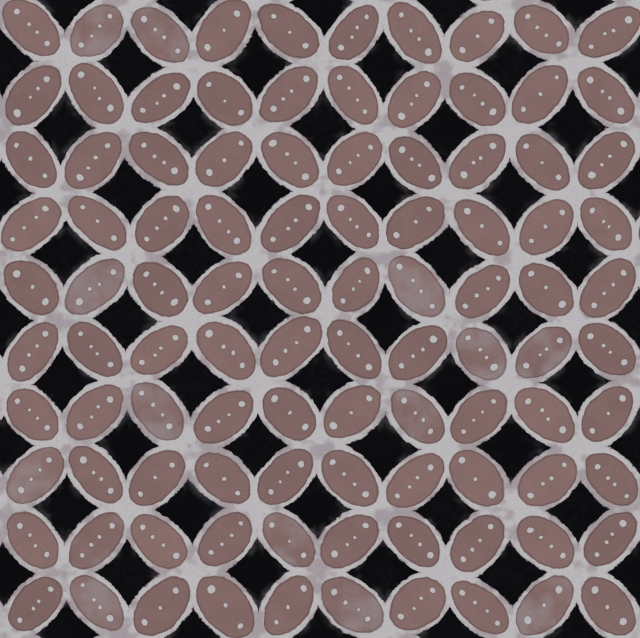
Write a Shadertoy shader that draws this pattern.

```glsl
#define CELLS 10.0
#define LEAF_SIZE vec2(0.525, 0.325)
#define BAND_SIZE vec2(0.74, 0.392)
#define WARP 0.15
#define LEAF_JITTER 0.045
#define EDGE_WOBBLE 0.045
#define DOT_SIZE 0.036
#define CLAY vec3(0.51, 0.41, 0.40)
#define CHALK vec3(0.725, 0.715, 0.725)
#define WASH vec3(0.60, 0.56, 0.58)
#define INK vec3(0.045, 0.045, 0.055)
#define SMUDGE vec3(0.27, 0.26, 0.27)

float hash(vec2 p) {
    return fract(sin(dot(p, vec2(127.1, 311.7))) * 43758.545);
}

vec2 hash2(vec2 p) {
    return vec2(hash(p), hash(p + 37.3));
}

float noise(vec2 p) {
    vec2 i = floor(p), f = fract(p);
    f = f * f * (3.0 - 2.0 * f);
    return mix(mix(hash(i), hash(i + vec2(1, 0)), f.x),
               mix(hash(i + vec2(0, 1)), hash(i + vec2(1, 1)), f.x), f.y);
}

float fbm(vec2 p) {
    return 0.55 * noise(p) + 0.3 * noise(p * 2.1 + 5.0) + 0.15 * noise(p * 4.3 + 9.0);
}

float ellipse(vec2 p, vec2 r) {
    p = abs(p) + 1e-3;
    float k = length(p / r);
    return k * (k - 1.0) / length(p / (r * r));
}

// Distance to a row of three or four hand-set dots along the leaf
float dotRow(vec2 q, vec2 id) {
    float count = hash(id + 3.7) < 0.65 ? 4.0 : 3.0;
    float d = 1e3;
    for (float k = 0.0; k < count; k++) {
        vec2 seed = id * 5.0 + k * 1.7;
        float t = 2.0 * k / (count - 1.0) - 1.0;
        float tip = step(0.9, abs(t));
        vec2 c = vec2(t * mix(0.27, 0.335, tip), 0.0) + (hash2(seed) - 0.5) * 0.06;
        float r = DOT_SIZE * mix(0.8, 1.0 + 0.6 * hash(seed + 8.1), tip);
        d = min(d, length((q - c) * vec2(1.0, 0.92)) - r);
    }
    return d;
}

void mainImage(out vec4 fragColor, in vec2 fragCoord) {
    vec2 p = fragCoord / iResolution.xy * CELLS;
    float px = CELLS / iResolution.y;

    // Uneven hand-drawn grid
    vec2 g = p + WARP * (vec2(noise(p * 0.8), noise(p * 0.8 + 41.0)) - 0.5);
    float rough = fbm(p * 6.0) - 0.5;
    float bristle = noise(p * 26.0) - 0.5;

    // Leaves on alternating diagonals; keep the closest one
    float band = 1e3, leaf = 1e3;
    vec2 leafPos = vec2(0.0), leafId = vec2(0.0);
    for (int y = -1; y <= 1; y++)
    for (int x = -1; x <= 1; x++) {
        vec2 id = floor(g) + vec2(x, y);
        vec2 jitter = hash2(id + 11.0) - 0.5;
        float lean = mod(id.x + id.y, 2.0) < 0.5 ? 1.0 : -1.0;
        float angle = lean * 0.7854 + 0.14 * (hash(id + 23.0) - 0.5);
        vec2 axis = vec2(cos(angle), sin(angle));
        vec2 v = g - id - 0.5;
        vec2 q = vec2(dot(v, axis), dot(v, vec2(-axis.y, axis.x)));
        band = min(band, ellipse(q - jitter * 0.03, BAND_SIZE));
        q -= jitter * LEAF_JITTER;
        vec2 size = LEAF_SIZE * (1.0 + 0.1 * (hash2(id + 51.0) - 0.5));
        float d = ellipse(q, size);
        if (d < leaf) { leaf = d; leafPos = q; leafId = id; }
    }
    band += EDGE_WOBBLE * rough + 0.018 * bristle;
    leaf += EDGE_WOBBLE * rough + 0.006 * bristle;

    // Ink ground with dry-brush smears beside the bands
    float smear = smoothstep(0.13, 0.0, band) * smoothstep(0.48, 0.75, fbm(p * 3.0 + 17.0));
    vec3 col = INK + 0.025 * noise(p * 18.0) * noise(p * 2.0);
    col = mix(col, SMUDGE, smear * (0.7 + 0.6 * bristle));

    // Chalk bands, thinner in places
    float thin = smoothstep(0.46, 0.72, fbm(p * 3.7 + 60.0));
    float fringe = smoothstep(-0.05, 0.0, band);
    vec3 chalk = mix(CHALK, WASH, clamp(0.75 * thin + 0.35 * fringe, 0.0, 1.0));
    col = mix(col, chalk, smoothstep(px, -px, band));

    // Clay leaves, a few veiled by a pale wash
    float veil = step(0.87, hash(leafId + 71.0)) * smoothstep(0.3, 0.8, fbm(p * 2.5));
    vec3 clay = CLAY * (0.97 + 0.06 * hash(leafId + 91.0) + 0.08 * (fbm(p * 3.0 + 7.0) - 0.5));
    clay = mix(clay, WASH, 0.6 * veil);
    clay *= 1.0 - 0.16 * smoothstep(0.03, 0.0, abs(leaf + 0.01));
    col = mix(col, clay, smoothstep(px, -px, leaf));

    // Chalk dots with a faint dark rim
    float spots = dotRow(leafPos, leafId) + 0.016 * rough + 0.008 * bristle;
    col *= 1.0 - 0.2 * smoothstep(0.02, 0.0, abs(spots)) * step(leaf, 0.0);
    col = mix(col, CHALK, smoothstep(px, -px, spots));

    // Fine paint grain
    col *= 1.0 + 0.04 * (noise(p * 40.0) - 0.5);
    fragColor = vec4(col, 1.0);
}
```
